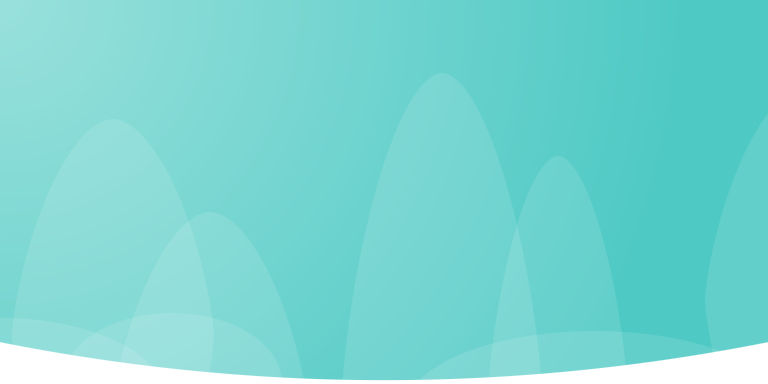
Reproduce this background procedurally as a Shadertoy shader.

```glsl
#define GLOW_COLOR vec3(0.600, 0.880, 0.862)
#define TEAL_COLOR vec3(0.306, 0.788, 0.769)
#define FLOOR_COLOR vec3(1.0)
#define GLOW_CENTER vec2(0.0, 1.0)
#define GLOW_RADIUS 1.8
#define HILL_OPACITY 0.115
#define PEAK_POWERS vec2(1.82, 1.4)
#define MOUND_POWERS vec2(2.0)
#define FLOOR_LOW 0.010
#define FLOOR_RISE 0.099

const int PEAK_COUNT = 5;
const int HILL_COUNT = 8;

// Each hill: apex x, apex y, half width, height; peaks come first
const vec4 HILLS[HILL_COUNT] = vec4[](
    vec4(0.294, 0.690, 0.263, 0.563),
    vec4(0.547, 0.448, 0.260, 0.547),
    vec4(1.151, 0.810, 0.260, 0.833),
    vec4(1.453, 0.594, 0.182, 0.625),
    vec4(2.099, 0.773, 0.263, 0.555),
    vec4(0.000, 0.172, 0.430, 0.208),
    vec4(0.448, 0.185, 0.286, 0.182),
    vec4(1.549, 0.138, 0.495, 0.208)
);

// Antialiased coverage of the region where field < 0
float coverage(float field) {
    float width = max(fwidth(field), 1e-5);
    return clamp(0.5 - field / width, 0.0, 1.0);
}

// Superellipse field, negative inside the hill
float hillField(vec2 p, vec4 hill, vec2 powers) {
    vec2 center = hill.xy - vec2(0.0, hill.w);
    vec2 q = pow(abs(p - center) / hill.zw, powers);
    return q.x + q.y - 1.0;
}

void mainImage(out vec4 fragColor, in vec2 fragCoord) {
    vec2 p = fragCoord / iResolution.xy * vec2(2.0, 1.0);

    // Radial glow from the upper left corner
    float glow = clamp(distance(p, GLOW_CENTER) / GLOW_RADIUS, 0.0, 1.0);
    vec3 color = mix(GLOW_COLOR, TEAL_COLOR, glow);

    // Translucent overlapping hills
    for (int i = 0; i < HILL_COUNT; i++) {
        vec2 powers = i < PEAK_COUNT ? PEAK_POWERS : MOUND_POWERS;
        float inside = coverage(hillField(p, HILLS[i], powers));
        color = mix(color, vec3(1.0), HILL_OPACITY * inside);
    }

    // Curved white floor
    float offset = p.x - 1.0;
    float floorTop = FLOOR_LOW + FLOOR_RISE * offset * offset;
    color = mix(color, FLOOR_COLOR, coverage(p.y - floorTop));

    fragColor = vec4(color, 1.0);
}
```
